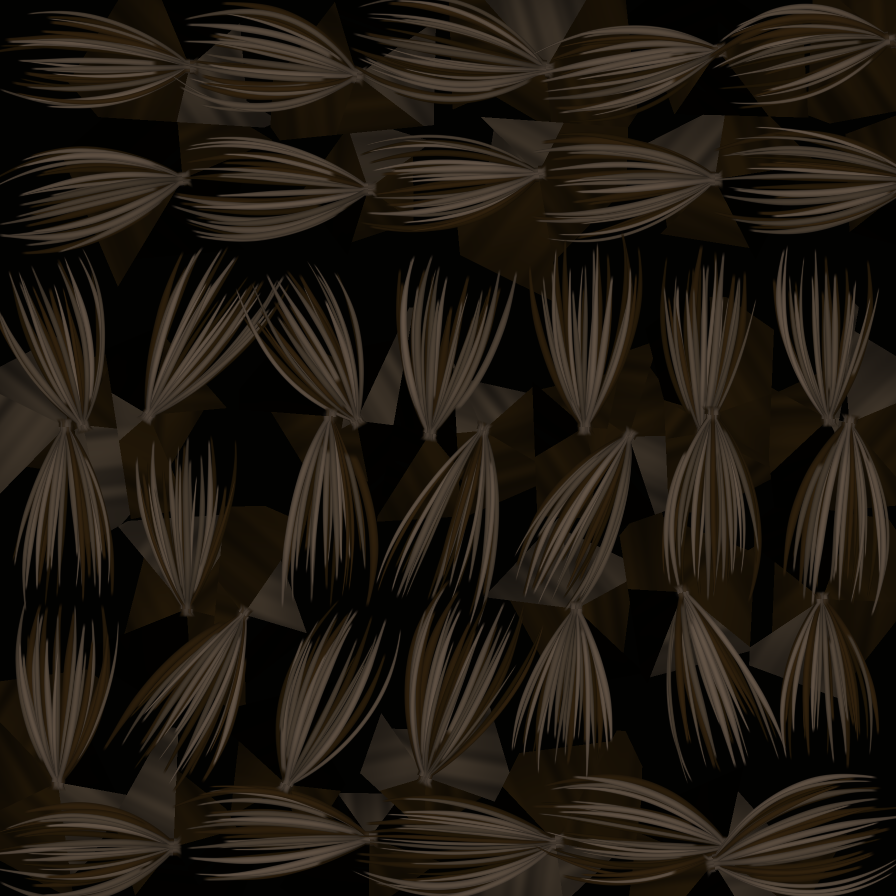
This pattern is drawn by a Shadertoy shader. Its source:

```glsl
// Sheet of dark hair tufts: rows of lying and standing fans of tapered strands.
// Each tuft gets a hashed frame; strands follow sine arcs from its root, over
// a backdrop of streaked polygon patches that belong to the nearest root.

#define LYING_COLUMNS 5
#define STANDING_COLUMNS 7
#define TUFT_COUNT 36
#define UNDER_STRANDS 11
#define ALL_STRANDS 27
#define STRAND_WIDTH 0.0029
#define FACETS 5.0
#define TILT 0.6

const float TAU = 6.2831853;
const vec3 BLACK = vec3(0.008, 0.006, 0.002);
const vec3 DARK_BROWN = vec3(0.105, 0.072, 0.02);
const vec3 BROWN = vec3(0.16, 0.108, 0.043);
const vec3 TAUPE = vec3(0.22, 0.185, 0.145);
const vec3 LIGHT_TAUPE = vec3(0.33, 0.28, 0.235);

struct Tuft { vec2 root; vec2 dir; float len; float halfWidth; float arc; float bend; };

float hash(vec2 p) {
    return fract(sin(dot(p, vec2(127.1, 311.7))) * 43758.5453);
}

float noise1(float x, float seed) {
    float cell = floor(x), f = fract(x);
    return mix(hash(vec2(cell, seed)), hash(vec2(cell + 1.0, seed)), f * f * (3.0 - 2.0 * f));
}

// Position, direction and proportions of one tuft
Tuft makeTuft(int index) {
    float id = float(index);
    float h1 = hash(vec2(id, 1.7)), h2 = hash(vec2(id, 5.3)), h3 = hash(vec2(id, 9.1));
    int lyingCount = 3 * LYING_COLUMNS;
    bool lying = index < lyingCount;
    vec2 center;
    float angle;
    if (lying) {
        int row = index / LYING_COLUMNS;
        float col = float(index - row * LYING_COLUMNS);
        float y = row == 2 ? 0.065 : 0.93 - 0.14 * float(row);
        center = vec2((col + 0.5) / float(LYING_COLUMNS), y);
        angle = h3 < 0.8 ? 0.5 * TAU : 0.0;
    } else {
        int k = index - lyingCount;
        int row = k / STANDING_COLUMNS;
        float col = float(k - row * STANDING_COLUMNS);
        center = vec2((col + 0.5) / float(STANDING_COLUMNS), 0.622 - 0.197 * float(row));
        bool upward = row == 0 ? h3 < 0.85 : (row == 1 ? h3 < 0.1 : h3 < 0.4);
        angle = upward ? 0.25 * TAU : -0.25 * TAU;
    }
    float swing = 2.0 * h1 - 1.0;
    angle += (lying ? 0.4 : 1.0) * TILT * swing * abs(swing);
    center += 0.02 * (vec2(h2, hash(vec2(id, 3.9))) - 0.5);
    Tuft t;
    t.dir = vec2(cos(angle), sin(angle));
    t.len = mix(0.185, 0.218, h2) + (lying ? 0.012 : 0.0);
    t.root = center - 0.5 * t.len * t.dir;
    t.halfWidth = mix(0.053, 0.066, hash(vec2(id, 7.7)));
    t.arc = mix(1.5, 2.1, hash(vec2(id, 2.2))) + (lying ? 0.35 : 0.0);
    t.bend = 0.02 * (hash(vec2(id, 8.4)) - 0.5);
    return t;
}

// Polygon patches with parallel streaks around the nearest root
vec3 backdrop(vec2 p) {
    float nearest = 9.0, id = 0.0;
    vec2 offset = vec2(0.0);
    for (int i = 0; i < TUFT_COUNT; i++) {
        vec2 d = p - makeTuft(i).root;
        float dist = dot(d, d);
        if (dist < nearest) { nearest = dist; id = float(i); offset = d; }
    }
    float turn = fract(atan(offset.y, offset.x + 1e-6) / TAU + hash(vec2(id, 4.4)));
    float facet = floor(turn * FACETS);
    float kind = hash(vec2(facet, id + 20.0));
    float radius = mix(0.05, 0.125, hash(vec2(facet, id + 60.0)));
    float reach = sqrt(nearest) * cos((fract(turn * FACETS) - 0.5) * TAU / FACETS);
    float grain = TAU * hash(vec2(facet, id + 90.0));
    float across = dot(offset, vec2(cos(grain), sin(grain)));
    vec3 col = kind < 0.24 ? TAUPE : (kind < 0.78 ? mix(DARK_BROWN, BROWN, 0.25) : BLACK);
    float streak = 0.6 + 0.5 * noise1(across * 90.0, id + facet);
    float fade = 1.0 - 0.25 * smoothstep(0.3, 1.0, reach / radius);
    return reach < radius ? col * streak * fade : BLACK;
}

// Lay all strands of one tuft over the colour below
vec3 drawTuft(vec3 col, vec2 p, Tuft t, float id, float px) {
    vec2 q = p - t.root;
    float u = dot(q, t.dir) / t.len;
    float v = dot(q, vec2(-t.dir.y, t.dir.x));
    if (u < -0.07 || u > 1.03 || abs(v) > 1.35 * t.halfWidth) return col;
    float safeU = max(abs(u), 0.02);
    float eased = sign(u) * pow(safeU, 0.82);
    for (int i = 0; i < ALL_STRANDS; i++) {
        float n = float(i);
        float h1 = hash(vec2(n, id + 0.3)), h2 = hash(vec2(n, id + 40.7));
        float h3 = hash(vec2(n, id + 81.2));
        bool under = i < UNDER_STRANDS;
        float spread = 2.0 * fract(n * 0.618 + 0.16 * h1 + id * 0.37) - 1.0;
        // Centre line and its slope
        float arc = t.arc + 0.5 * (h2 - 0.5);
        float line = t.halfWidth * spread * sin(arc * eased) + t.bend * u * u
                   + 0.004 * u * sin(4.0 * u + TAU * h1);
        float slope = t.halfWidth * spread * arc * cos(arc * eased)
                    * 0.82 * pow(safeU, -0.18) / t.len;
        float d = abs(v - line) / sqrt(1.0 + slope * slope);
        // Tapered body; a few strands begin away from the root
        float tip = mix(0.7, 1.02, h2);
        float start = h3 < 0.25 ? 0.8 * h3 + 0.04 : -0.05;
        float taper = 1.0 - smoothstep(tip - 0.35, tip, u);
        float w = STRAND_WIDTH * (0.6 + 0.8 * h1) * (0.35 + 0.65 * taper) * (under ? 1.3 : 1.0);
        w *= mix(0.7, 1.0, smoothstep(0.0, 0.3, u));
        float edge = 0.7 * px;
        float cover = (1.0 - smoothstep(w - edge, w + edge, d))
                    * smoothstep(start, start + 0.04, u) * (1.0 - smoothstep(tip - 0.04, tip, u));
        // Tone: rounded across, brightest in the middle, dim at the tip
        vec3 tone = under ? mix(DARK_BROWN, BROWN, h1)
                  : (h3 > 0.86 ? BROWN : mix(TAUPE, LIGHT_TAUPE, fract(h1 * 7.0)));
        float rounded = 1.08 - 0.4 * min(d * d / (w * w), 1.0);
        float along = 0.82 + 0.26 * smoothstep(0.0, 0.3, u) - 0.2 * smoothstep(0.6, 1.0, u);
        col = mix(col, tone * rounded * along, 0.96 * cover);
    }
    // Pale knot at the root
    float knot = 1.0 - smoothstep(0.002, 0.01, length(q));
    return mix(col, LIGHT_TAUPE, 0.4 * knot);
}

void mainImage(out vec4 fragColor, in vec2 fragCoord) {
    float px = 1.0 / iResolution.y;
    vec2 p = fragCoord * px;
    vec3 col = vec3(0.0);
    for (int s = 0; s < 4; s++) {
        vec2 shift = vec2(float(s % 2), float(s / 2)) - 0.5;
        col += 0.25 * backdrop(p + 0.5 * px * shift);
    }
    for (int i = 0; i < TUFT_COUNT; i++) {
        col = drawTuft(col, p, makeTuft(i), float(i), px);
    }
    fragColor = vec4(col, 1.0);
}
```
